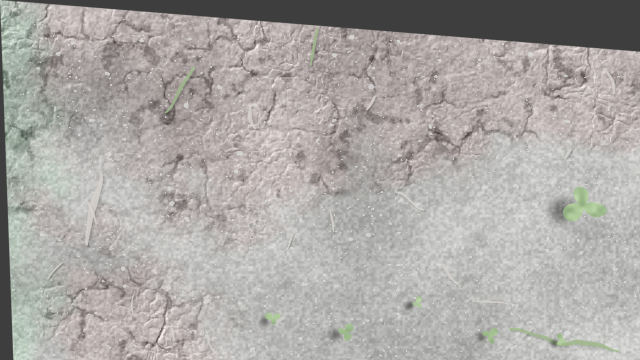
A Shadertoy shader for this texture:

```glsl
// Pale crumbly soil with clods, grit, twigs and seedlings inside a tilted dark frame.

float hash(vec2 p) {
    vec3 q = fract(p.xyx * 0.1031);
    q += dot(q, q.yzx + 33.33);
    return fract((q.x + q.y) * q.z);
}
vec2 hash2(vec2 p) { return vec2(hash(p), hash(p + 57.3)); }

float noise(vec2 p) {
    vec2 i = floor(p), f = fract(p);
    f *= f * (3.0 - 2.0 * f);
    return mix(mix(hash(i), hash(i + vec2(1, 0)), f.x),
               mix(hash(i + vec2(0, 1)), hash(i + 1.0), f.x), f.y);
}
float fbm(vec2 p) {
    float sum = 0.0, amp = 0.5;
    for (int i = 0; i < 5; i++) {
        sum += amp * noise(p);
        p = mat2(1.6, 1.2, -1.2, 1.6) * p + 7.1;
        amp *= 0.55;
    }
    return sum;
}

// Gap between the two nearest cell points: zero along the cracks
float cellGap(vec2 p) {
    vec2 id = floor(p), f = fract(p);
    float near = 8.0, next = 8.0;
    for (int i = 0; i < 9; i++) {
        vec2 o = vec2(i % 3 - 1, i / 3 - 1);
        float d = length(o + hash2(id + o) - f);
        next = min(next, max(near, d));
        near = min(near, d);
    }
    return next - near;
}

// Broken ground: upper band and lower left corner
float roughness(vec2 p) {
    float wobble = fbm(p * 6.0) - 0.53;
    float shore = 0.43 + 0.14 * smoothstep(0.8, 1.3, p.x);
    float upper = smoothstep(-0.1, 0.12, p.y - shore + wobble * 0.5);
    float corner = 1.0 - smoothstep(-0.08, 0.1, length(p - vec2(0.38, 0.06)) - 0.25 + wobble * 0.4);
    vec2 flatSpot = (p - vec2(0.24, 0.62)) / vec2(0.15, 0.17);
    return max(0.15, max(upper * (1.0 - 0.7 * exp(-dot(flatSpot, flatSpot))), corner));
}

vec2 warp(vec2 p) {
    return p + 0.1 * (vec2(fbm(p * 13.0), fbm(p * 13.0 + 31.0)) - 0.5);
}
float soilHeight(vec2 p, float rough) {
    vec2 q = warp(p);
    float clods = 0.3 * smoothstep(0.0, 0.3, cellGap(q * 9.0))
                + 0.5 * smoothstep(0.0, 0.4, cellGap(q * 26.0)) * noise(p * 9.0 + 4.0);
    return fbm(p * 32.0) * (0.55 + 0.45 * rough) + rough * clods;
}

// Thin stalk with a soft shadow on its lower right
void stalk(inout vec3 col, vec2 p, vec2 mid, vec2 arm, float width, vec3 tint) {
    p += 0.025 * (vec2(noise(p * 18.0), noise(p * 18.0 + 9.0)) - 0.5) - mid;
    float along = clamp(dot(p, arm) / dot(arm, arm), -1.0, 1.0);
    vec2 off = p - arm * along;
    float blur = 0.7 / iResolution.y;
    width *= 1.0 - 0.5 * along * along;
    col *= 1.0 - 0.2 * (1.0 - smoothstep(0.0, width * 2.5, length(off + vec2(-0.004, 0.004))));
    col = mix(col, tint, 0.85 * (1.0 - smoothstep(width - blur, width + blur, length(off))));
}

void seedling(inout vec3 col, vec2 p, vec2 center, float size, float turn) {
    vec2 q = p - center;
    float lobes = abs(cos(1.5 * atan(q.y, q.x + 1e-5) + turn));
    float d = length(q) - size * (0.2 + 0.8 * lobes) * (0.6 + 0.7 * noise(q / size + center * 40.0));
    col *= 1.0 - 0.4 * (1.0 - smoothstep(0.0, size, length(q + size * vec2(1.1, 0.3))));
    vec3 leaf = mix(vec3(0.54, 0.68, 0.47), vec3(0.76, 0.88, 0.66), noise(p * 60.0));
    col = mix(col, leaf, 0.85 * (1.0 - smoothstep(-0.003, 0.003, d)));
}

void mainImage(out vec4 fragColor, in vec2 fragCoord) {
    vec2 p = fragCoord / iResolution.y;
    float rough = roughness(p);

    // Relief lit from the upper left, with blotches and grain
    float relief = soilHeight(p, rough) - soilHeight(p + vec2(-0.003, 0.004), rough);
    float tone = mix(0.725, 0.68, rough) + 0.32 * relief;
    tone += 0.26 * (fbm(p * 4.0 + 2.0) - 0.53) + 0.13 * (noise(p * 140.0) - 0.5);
    tone += 0.05 * smoothstep(1.1, 1.7, p.x) * (1.0 - rough);

    // Short cracks and scattered dark hollows
    float broken = smoothstep(0.5, 0.72, noise(p * 13.0 + 13.0)) * rough;
    tone -= 0.2 * broken * (1.0 - smoothstep(0.0, 0.15, cellGap(warp(p) * 9.0)));
    tone -= 0.17 * rough * smoothstep(0.64, 0.78, fbm(p * 24.0 + 5.0));

    // Brown broken earth, greenish left rim
    float rim = 1.0 - smoothstep(0.03, 0.2, p.x + 0.25 * (fbm(p * 6.0) - 0.5));
    vec3 col = tone + rough * (1.0 - rim) * vec3(0.025, -0.012, -0.018);
    col += rim * vec3(-0.005, 0.055, 0.005) + (1.0 - rough) * vec3(-0.002, 0.006, -0.004);

    // Pale angular grit in three sizes
    for (int i = 0; i < 3; i++) {
        vec2 g = p * (22.0 + 22.0 * float(i)) + 11.0 * float(i);
        vec2 id = floor(g), rnd = hash2(id + 3.0);
        vec2 q = fract(g) - 0.3 - 0.4 * rnd;
        float radius = 0.06 + 0.17 * rnd.x * rnd.y;
        float d = length(q * vec2(1.0, 0.7 + rnd.x)) + 0.22 * (noise(g * 6.0) - 0.5) - radius;
        float present = step(0.75 + 0.1 * rough, hash(id + 91.0));
        col = mix(col, vec3(0.87), 0.75 * present * (1.0 - smoothstep(-0.04, 0.04, d)));
    }

    // Straw, grass blades and seedlings
    vec3 straw = vec3(0.85, 0.83, 0.81), grass = vec3(0.63, 0.73, 0.55);
    stalk(col, p, vec2(0.26, 0.42), vec2(0.016, 0.09), 0.008, straw);
    for (int i = 0; i < 15; i++) {
        vec2 rnd = hash2(vec2(i, 5.0));
        float angle = 0.9 + 2.2 * rnd.y;
        stalk(col, p, vec2(0.15 + 0.11 * float(i), 0.04 + 0.75 * rnd.x),
              (0.02 + 0.03 * rnd.y) * vec2(cos(angle), sin(angle)), 0.002 + 0.003 * rnd.x, straw);
    }
    stalk(col, p, vec2(0.5, 0.75), vec2(0.04, 0.06), 0.005, grass);
    stalk(col, p, vec2(0.88, 0.87), vec2(0.01, 0.05), 0.006, grass);
    stalk(col, p, vec2(1.57, 0.05), vec2(0.15, -0.03), 0.006, grass);
    seedling(col, p, vec2(1.62, 0.43), 0.055, 0.6);
    for (int i = 0; i < 5; i++) {
        vec2 rnd = hash2(vec2(i, 17.0));
        seedling(col, p, vec2(0.76 + 0.2 * float(i), 0.03 + 0.13 * rnd.x), 0.018 + 0.01 * rnd.y, 6.0 * rnd.y);
    }

    // Tilted frame along the top and left
    float inside = min(1.0 - 0.0807 * p.x - p.y, p.x - 0.037 * (1.0 - p.y));
    col = mix(vec3(0.245), col, smoothstep(-0.8, 0.8, inside * iResolution.y));
    fragColor = vec4(clamp(col, 0.0, 1.0), 1.0);
}
```
